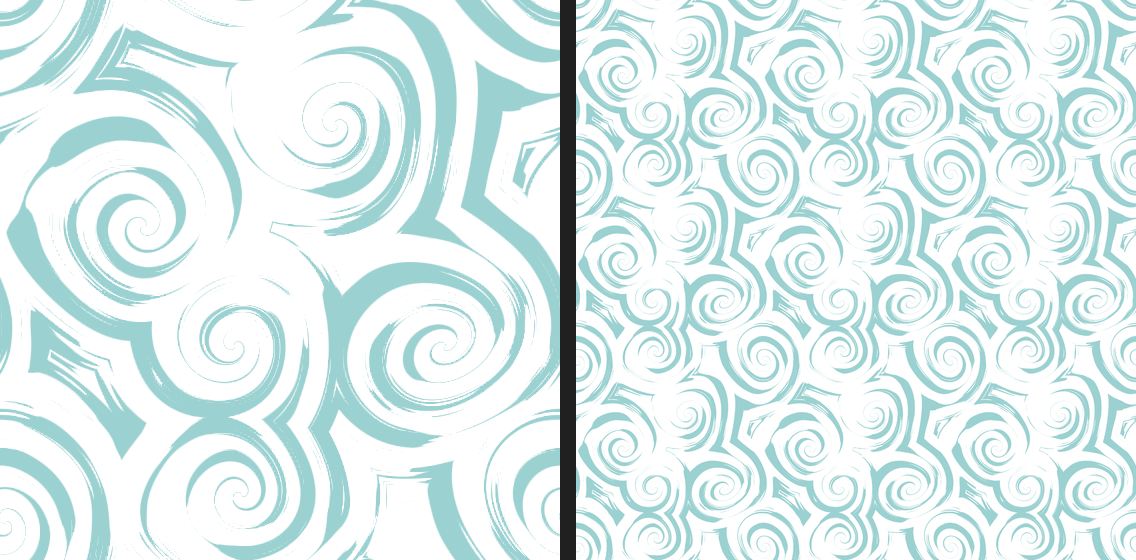
Left: one tile. Right: repeated 3 by 3.
Reproduce this pattern procedurally as a WebGL 2 fragment shader.

```glsl
#version 300 es
precision highp float;
// Seamless teal dry-brush swirls: spiral strokes that meet in pointed cusps.

uniform vec2 u_resolution;
out vec4 fragColor;

const float PI = 3.14159265;
const vec3 PAPER = vec3(1.0);
const vec3 TEAL = vec3(0.61, 0.82, 0.82);
const int SWIRLS = 6;
const float ARMS = 2.0;          // strokes leaving each swirl
const float BRISTLES = 18.0;     // bristle tracks across one stroke lane
const float STROKE_WIDTH = 0.265; // half width, in lanes

// Swirl centres; the turning direction alternates along the list.
const vec2 CENTERS[SWIRLS] = vec2[](
    vec2(0.61, 0.77), vec2(0.26, 0.60), vec2(0.43, 0.375),
    vec2(0.79, 0.39), vec2(0.02, 0.075), vec2(0.42, 0.11));

float hash(vec3 v) {
    return fract(sin(dot(v, vec3(127.1, 311.7, 74.7))) * 43758.5453);
}

// Value noise on the unit tile that wraps after a whole number of cells.
float wrapNoise(vec2 p, float cells, float seed) {
    vec2 q = p * cells;
    vec2 cell = floor(q);
    vec2 t = q - cell;
    t = t * t * (3.0 - 2.0 * t);
    vec2 a = mod(cell, cells);
    vec2 b = mod(cell + 1.0, cells);
    return mix(mix(hash(vec3(a, seed)), hash(vec3(b.x, a.y, seed)), t.x),
               mix(hash(vec3(a.x, b.y, seed)), hash(vec3(b, seed)), t.x), t.y);
}

// Gentle periodic bending of the plane.
vec2 bend(vec2 p, float amount) {
    vec2 a = 2.0 * PI * p;
    return p + amount * vec2(sin(2.0 * a.y + a.x), sin(2.0 * a.x - a.y + 1.0));
}

// Angle in turns around a centre and its images, periodic over the tile
// as long as the turning directions of all centres cancel out.
float winding(vec2 p, vec2 center) {
    float angle = 0.0;
    for (int n = -2; n <= 2; n++) {
        vec2 d = PI * (p - center - vec2(0.0, float(n)));
        angle += atan(cos(d.x) * tanh(d.y), sin(d.x));
    }
    return angle / (2.0 * PI) - center.x * p.y;
}

// Returns the lane coordinate (x) and the distance to the nearest swirl (y).
vec2 swirlField(vec2 p) {
    float turns = 0.0;
    float radius = 1.0;
    for (int i = 0; i < SWIRLS; i++) {
        float direction = i % 2 == 0 ? 1.0 : -1.0;
        vec2 d = p - CENTERS[i];
        radius = min(radius, length(d - round(d)));
        turns += direction * winding(p, CENTERS[i]);
    }
    float rings = log(0.022 + 0.3 * radius) / 0.3;
    float drift = dot(p, vec2(ARMS, -ARMS));
    return vec2(ARMS * turns + rings + drift, radius);
}

// Streaks running along the stroke: every track fades on its own.
float bristle(vec2 p, float across, float tracks, float cells, float seed) {
    float q = across * tracks;
    float track = floor(q);
    return mix(wrapNoise(p, cells, seed + track),
               wrapNoise(p, cells, seed + track + 1.0),
               smoothstep(0.0, 1.0, q - track));
}

// Signed amount of paint: positive inside a stroke.
float paint(vec2 p) {
    vec2 field = swirlField(p);
    float lane = mod(floor(field.x), ARMS);
    float across = fract(field.x);
    float core = smoothstep(0.0, 0.08, field.y);

    // Long tapering body
    float taper = smoothstep(0.2, 0.6, wrapNoise(p, 6.0, 3.0 + lane));
    float ink = STROKE_WIDTH * taper * core - abs(across - 0.5);

    // Ragged dry ends and nicked edges
    float dry = smoothstep(0.45, 0.75, wrapNoise(p, 7.0, 11.0 + lane));
    float streak = bristle(p, across, BRISTLES, 10.0, 20.0 + 40.0 * lane);
    ink += core * mix(0.05, 0.6, dry) * (streak - 0.55);

    // Thin bare hairlines inside the body
    float hair = bristle(p, across, 13.0, 6.0, 120.0 + 40.0 * lane);
    return min(ink, 0.25 * (0.82 - hair));
}

void main() {
    vec2 p = gl_FragCoord.xy / u_resolution;
    float ink = paint(bend(p, 0.012));
    float softness = max(fwidth(ink), 1e-5);
    float coverage = smoothstep(-0.8, 0.8, ink / softness);
    fragColor = vec4(mix(PAPER, TEAL, coverage), 1.0);
}
```
